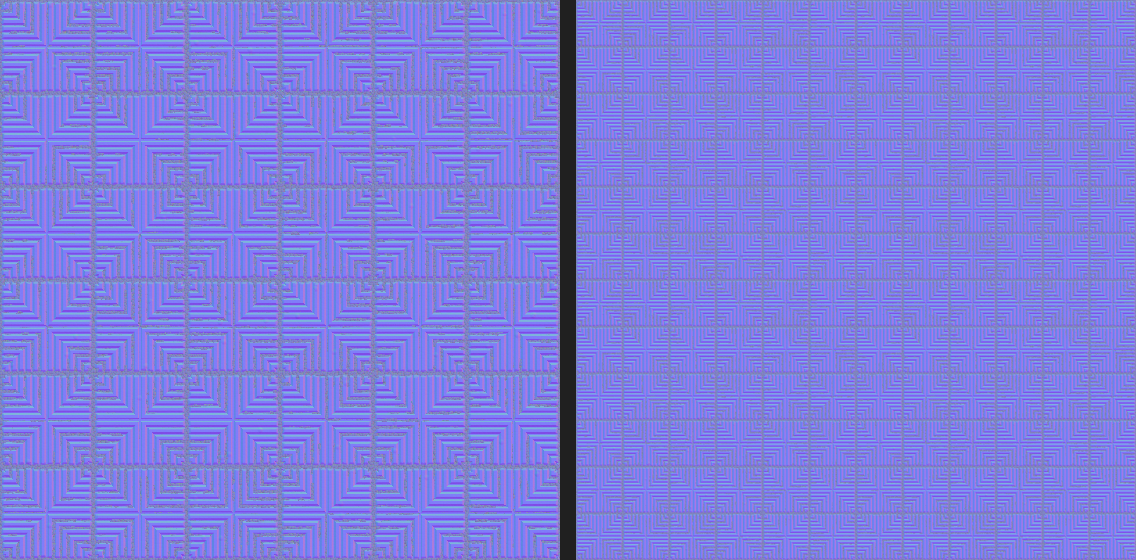
Left, the tile; right, the same tile 2 across and 2 down.
This texture map is drawn by a WebGL 2 fragment shader. Its source:

```glsl
#version 300 es
precision highp float;

uniform vec2 u_resolution;
out vec4 outColor;

const float TILES = 6.0;            // repeats across and down
const float RIDGES = 6.5;           // ridges per half tile, counted from its middle
const float GROUT_HALF = 0.022;     // in tile widths
const float GROUT_BEVEL = 0.018;
const float GROUT_WOBBLE = 0.012;
const float GROOVE_HALF = 0.05;     // in ridge pitches
const float MIDDLE_HALF = 0.12;     // wider groove through the tile middle
const float BEVEL_END = 0.31;
const float ROUGH_HALF = 0.20;      // widest crumbled groove, in ridge pitches
const float GRAIN_CELLS = 240.0;    // cells across the canvas
const float PATCH_CELLS = 72.0;
const float PIT_CELLS = 48.0;
const float GRAIN_TILT = 0.10;
const float GRAIN_SHADE = 0.22;
const float TILT_GAIN = 1.22;
const float TAU = 6.283185;

const vec3 FLAT_COLOR = vec3(0.50, 0.49, 0.98);
const vec3 ROUGH_COLOR = vec3(0.50, 0.51, 0.75);
const vec3 LEFT_COLOR = vec3(0.39, 0.52, 0.91);
const vec3 RIGHT_COLOR = vec3(0.65, 0.48, 0.88);
const vec3 UP_COLOR = vec3(0.49, 0.67, 0.88);
const vec3 DOWN_COLOR = vec3(0.50, 0.33, 0.92);

vec2 hash2(vec2 p) {
    vec3 q = fract(p.xyx * vec3(0.1031, 0.1030, 0.0973));
    q += dot(q, q.yzx + 33.33);
    return fract((q.xx + q.yz) * q.zy);
}

// Wrapping cellular noise: offset from the nearest point, and its random id
vec3 cellular(vec2 uv, float cells) {
    vec2 p = uv * cells;
    vec2 base = floor(p);
    vec3 nearest = vec3(2.0, 2.0, 0.0);
    for (int y = -1; y <= 1; y++) {
        for (int x = -1; x <= 1; x++) {
            vec2 cell = base + vec2(x, y);
            vec2 id = mod(cell, cells);
            vec2 offset = p - cell - hash2(id);
            if (dot(offset, offset) < dot(nearest.xy, nearest.xy)) {
                nearest = vec3(offset, hash2(id + 17.0).x);
            }
        }
    }
    return nearest;
}

// Slow variation from sines of whole frequency
float waves(vec2 uv) {
    vec2 a = TAU * uv;
    return (sin(2.0 * a.x + 3.0 * a.y + 1.0) + sin(5.0 * a.x - 2.0 * a.y)
          + sin(7.0 * a.y + 4.0 * a.x + 2.0)) / 3.0;
}

// Colour of a surface leaning along the given direction
vec3 tiltColor(vec2 tilt) {
    vec3 color = FLAT_COLOR;
    color += (RIGHT_COLOR - FLAT_COLOR) * max(tilt.x, 0.0);
    color += (LEFT_COLOR - FLAT_COLOR) * max(-tilt.x, 0.0);
    color += (UP_COLOR - FLAT_COLOR) * max(tilt.y, 0.0);
    color += (DOWN_COLOR - FLAT_COLOR) * max(-tilt.y, 0.0);
    return color;
}

void main() {
    vec2 uv = gl_FragCoord.xy / u_resolution;
    vec2 tile = uv * TILES;
    vec2 c = tile - round(tile);            // from the nearest grout crossing
    vec2 a = abs(c);
    vec2 facing = vec2(c.x < 0.0 ? -1.0 : 1.0, c.y < 0.0 ? -1.0 : 1.0);
    vec2 across = a.x > a.y ? vec2(1.0, 0.0) : vec2(0.0, 1.0);
    float ringDist = max(a.x, a.y);
    float groutDist = min(a.x, a.y);
    float pixel = TILES / u_resolution.y;

    vec3 grain = cellular(uv, GRAIN_CELLS);
    vec3 patchCell = cellular(uv, PATCH_CELLS);
    vec3 pit = cellular(uv, PIT_CELLS);

    // Nested square ridges with bevelled sides
    float ring = (0.5 - ringDist) * 2.0 * RIDGES;
    float grooveId = round(ring);
    float e = grooveId - ring;
    float grooveDist = abs(e);
    float grooveHalf = grooveId < 0.5 ? MIDDLE_HALF : GROOVE_HALF;
    float soft = max(0.05, pixel * RIDGES * 0.8);
    float bevel = smoothstep(grooveHalf - soft, grooveHalf + soft, grooveDist)
                * (1.0 - smoothstep(BEVEL_END - soft, BEVEL_END + soft, grooveDist));
    vec2 tilt = -sign(e) * bevel * across * facing;

    // Ridge ends fall toward the grout
    float edge = GROUT_HALF + GROUT_WOBBLE * (patchCell.z + 0.6 * grain.z - 0.8);
    float ends = 1.0 - smoothstep(edge + GROUT_BEVEL - pixel, edge + GROUT_BEVEL + pixel, groutDist);
    ends *= smoothstep(0.05, 0.25, grooveDist);
    tilt = mix(tilt, -(1.0 - across) * facing, ends * 0.8);

    // Sparse pits and faint grain on the ridges
    float pitMask = step(0.95, pit.z) * (1.0 - smoothstep(0.12, 0.30, length(pit.xy)));
    tilt += pitMask * pit.xy * 2.0 + grain.xy * 0.08;
    vec3 color = tiltColor(tilt * TILT_GAIN);

    // Crumbled grooves, different in each quarter tile and ring
    vec2 quarter = floor(tile * 2.0);
    float grooveRandom = hash2(quarter * 9.0 + vec2(grooveId, across.x * 5.0)).x;
    float wear = 0.75 * grooveRandom + 0.25 * hash2(quarter + 61.0).y
               + 0.35 * (1.0 - 2.0 * ringDist) + 0.18 * waves(uv)
               + 0.4 * (patchCell.z - 0.5);
    wear = smoothstep(0.42, 0.95, wear);
    float roughHalf = ROUGH_HALF * wear + 0.10 * (grain.z - 0.5);
    float rough = wear * (1.0 - smoothstep(roughHalf - soft, roughHalf + soft, grooveDist));
    float grout = 1.0 - smoothstep(edge - pixel * 0.7, edge + pixel * 0.7, groutDist);
    rough = max(min(rough * 1.4, 1.0), grout);

    vec2 grit = grain.xy * GRAIN_TILT;
    vec3 gritColor = ROUGH_COLOR + vec3(grit, (0.4 - length(grain.xy)) * GRAIN_SHADE);
    color = mix(color, gritColor, rough);
    outColor = vec4(clamp(color, 0.0, 1.0), 1.0);
}
```
